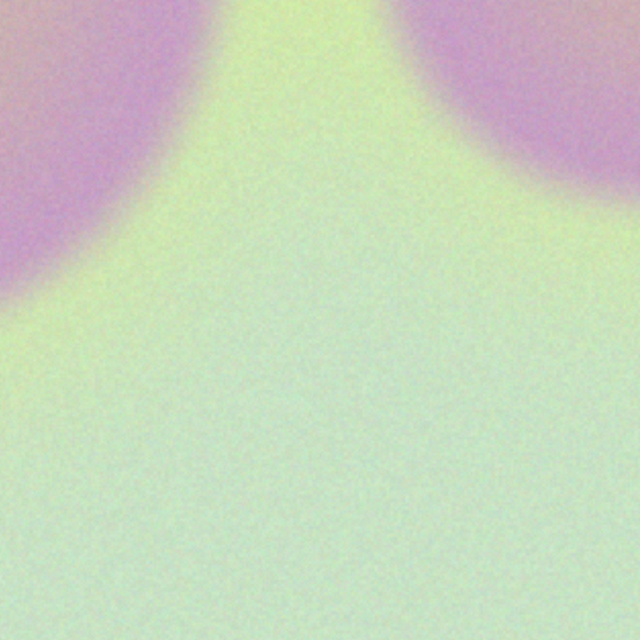
This background is drawn by a WebGL 1 fragment shader. Its source:

```glsl
precision highp float;
// Soft pastel background: two blurred mauve discs enter from the upper corners
// over mint, each ringed by a yellow-green glow. Discs are distance functions
// with smooth rims; two octaves of coloured value noise add a fine film grain.

uniform vec2 u_resolution;

// Discs: centre and radius in canvas units
const vec2 LEFT_CENTER = vec2(-0.292, 1.094);
const float LEFT_RADIUS = 0.639;
const vec2 RIGHT_CENTER = vec2(1.022, 1.117);
const float RIGHT_RADIUS = 0.432;
const float RIM_SOFTNESS = 0.055;
const float CORE_DEPTH = 0.34;
const float GLOW_REACH = 0.20;

const vec3 MINT = vec3(0.782, 0.886, 0.768);
const vec3 YELLOW_GREEN = vec3(0.808, 0.902, 0.690);
const vec3 MAUVE = vec3(0.778, 0.625, 0.765);
const vec3 DUSTY_PINK = vec3(0.792, 0.685, 0.700);

const float GRAIN_CELLS = 165.0;
const float GRAIN_STRENGTH = 0.085;

vec3 hash3(vec2 p) {
  vec3 q = fract(p.xyx * vec3(0.1031, 0.1030, 0.0973));
  q += dot(q, q.yxz + 33.33);
  return fract((q.xxy + q.yzz) * q.zyx);
}

// Smooth value noise, one independent value per colour channel
vec3 colorNoise(vec2 p) {
  vec2 cell = floor(p);
  vec2 f = fract(p);
  f = f * f * (3.0 - 2.0 * f);
  vec3 low = mix(hash3(cell), hash3(cell + vec2(1.0, 0.0)), f.x);
  vec3 high = mix(hash3(cell + vec2(0.0, 1.0)), hash3(cell + 1.0), f.x);
  return mix(low, high, f.y);
}

// Signed distance to a disc, negative inside
float disc(vec2 p, vec2 center, float radius) {
  return length(p - center) - radius;
}

float glow(float d) {
  float t = max(d, 0.0) / GLOW_REACH;
  return exp(-t * t);
}

// Paints a mauve disc that warms to pink toward its core
vec3 paintDisc(vec3 base, float d) {
  float core = smoothstep(0.06, CORE_DEPTH, -d);
  float cover = 1.0 - smoothstep(-RIM_SOFTNESS, RIM_SOFTNESS, d);
  return mix(base, mix(MAUVE, DUSTY_PINK, core), cover);
}

void main() {
  vec2 uv = gl_FragCoord.xy / u_resolution;
  float leftDist = disc(uv, LEFT_CENTER, LEFT_RADIUS);
  float rightDist = disc(uv, RIGHT_CENTER, RIGHT_RADIUS);

  // Mint ground; overlapping glows are strongest between the discs
  float warmth = min(glow(leftDist) + glow(rightDist), 1.35);
  vec3 color = mix(MINT, YELLOW_GREEN, warmth);

  color = paintDisc(color, leftDist);
  color = paintDisc(color, rightDist);

  // Coloured grain
  vec2 grainPos = uv * GRAIN_CELLS;
  vec3 grain = 0.6 * colorNoise(grainPos)
             + 0.4 * colorNoise(grainPos * 1.9 + 37.0) - 0.5;
  color += GRAIN_STRENGTH * grain;

  gl_FragColor = vec4(clamp(color, 0.0, 1.0), 1.0);
}
```
